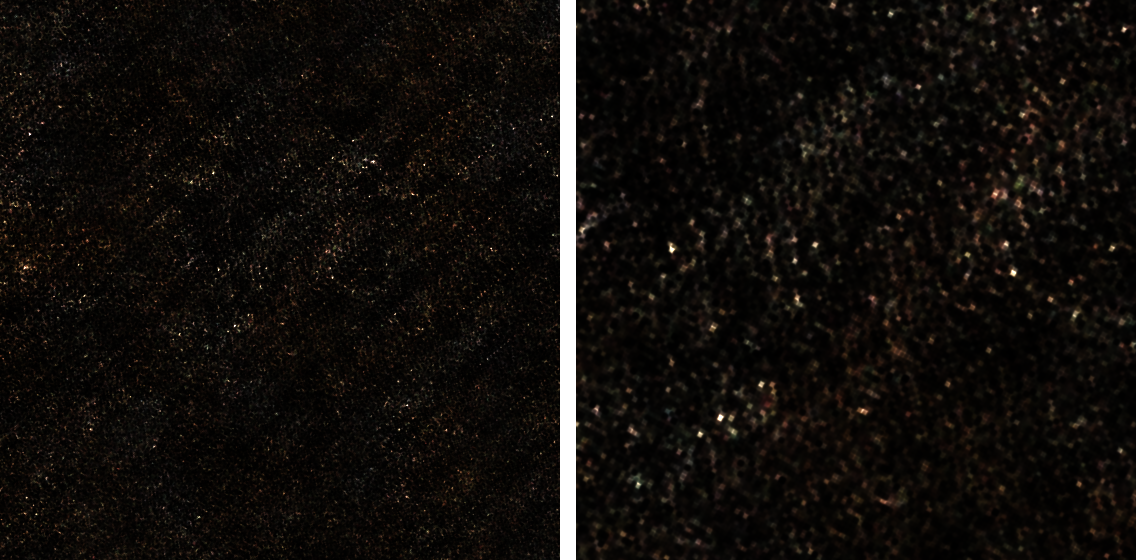
Left, the full canvas; right, a detail of the centre.
Reproduce this texture procedurally as a Shadertoy shader.

```glsl
// Near-black stone dust: fine warm grains with rare bright glints and faint brown haze.
// Unit-variance Gaussian noise at several scales is summed and passed through exp(),
// which leaves most of the area dark and gives a thin tail of sparkles.

const vec3 DUST_COLOR = vec3(0.038, 0.0292, 0.0205);
const vec3 GLINT_COLOR = vec3(1.0, 0.88, 0.72);
const float TAU = 6.2831853;

float hash(vec2 p) {
    return fract(sin(dot(p, vec2(127.1, 311.7))) * 43758.5453);
}

// Normally distributed random value of one lattice point (Box-Muller)
float gaussian(vec2 cell) {
    float radius = sqrt(-2.0 * log(max(hash(cell), 1e-4)));
    return radius * cos(TAU * hash(cell + 57.3));
}

// Smooth lattice noise, rescaled so that its variance is one everywhere
float gaussNoise(vec2 p) {
    vec2 cell = floor(p);
    vec2 f = fract(p);
    vec2 w = f * f * (3.0 - 2.0 * f);
    float low = mix(gaussian(cell), gaussian(cell + vec2(1.0, 0.0)), w.x);
    float high = mix(gaussian(cell + vec2(0.0, 1.0)), gaussian(cell + 1.0), w.x);
    vec2 spread = w * w + (1.0 - w) * (1.0 - w);
    return mix(low, high, w.y) * inversesqrt(spread.x * spread.y);
}

// One noise layer: turned lattice with a given number of cells across the canvas
float layer(vec2 uv, float cells, float angle, float seed) {
    float c = cos(angle);
    float s = sin(angle);
    return gaussNoise(mat2(c, s, -s, c) * uv * cells + seed);
}

// Soft patches made of three octaves, variance close to one
float cloud(vec2 uv, float cells, float seed) {
    float sum = 0.0;
    float weight = 0.76;
    for (int i = 0; i < 3; i++) {
        float octave = float(i);
        sum += weight * layer(uv, cells, 0.4 + 1.1 * octave, seed + 13.7 * octave);
        weight *= 0.7;
        cells *= 2.1;
    }
    return sum;
}

// Grain height: fine specks, larger flecks, small clusters and broad patches
float grainField(vec2 uv) {
    return 0.82 * layer(uv, 340.0, 0.5, 3.0)
         + 0.44 * layer(uv, 190.0, 1.2, 19.0)
         + 0.27 * layer(uv, 42.0, 0.9, 41.0)
         + 0.22 * cloud(uv, 7.0, 73.0);
}

// Shifts the warm base tone between rust, olive and grey
vec3 tintShift(vec2 uv) {
    float greyness = 0.6 * layer(uv, 210.0, 0.8, 91.0) + 0.7 * cloud(uv, 9.0, 113.0);
    float greenness = layer(uv, 170.0, 0.3, 137.0);
    return exp(vec3(-0.02, 0.07, 0.2) * greyness + vec3(-0.06, 0.06, 0.0) * greenness);
}

void mainImage(out vec4 fragColor, in vec2 fragCoord) {
    vec2 uv = fragCoord / min(iResolution.x, iResolution.y);

    // Hazy patches lift the floor and flatten the grain; clear ones sparkle
    float haze = clamp(cloud(uv, 6.0, 151.0), -2.0, 2.0);
    float contrast = 0.88 - 0.10 * haze;
    float brightness = exp(contrast * grainField(uv) + 0.08 * haze);

    // Warm dust, with the brightest grains fading to pale glints
    vec3 color = DUST_COLOR * brightness * tintShift(uv);
    float luma = dot(color, vec3(0.3, 0.59, 0.11));
    float glint = smoothstep(0.25, 0.75, luma);
    color = mix(color, GLINT_COLOR * luma * 1.1, 0.7 * glint);

    fragColor = vec4(clamp(color, 0.0, 1.0), 1.0);
}
```
